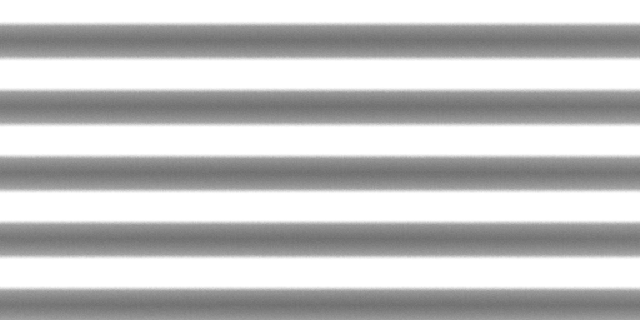
Write a Shadertoy shader that draws this pattern.

```glsl
// Soft horizontal grey bars repeated up a white canvas, the lowest one cut off.
// Each bar is a distance profile: a dark core, paler flanks and a blurred rim,
// with fine sine-hash grain and slightly lighter ends.

const float PERIOD = 0.2067;        // bar spacing, in canvas heights
const float FIRST_CENTRE = 0.0443;  // height of the lowest bar's axis
const float RIM_INNER = 0.0443;     // where the bar starts to fade
const float RIM_OUTER = 0.0638;     // where the bar has become white
const float FLANK = 0.0365;         // distance at which FLANK_LIFT is reached
const float FLANK_LIFT = 0.115;
const float FLANK_POWER = 1.4;
const float CORE_SHIFT = 0.002;     // the darkest line sits just above the axis
const float CORE_GREY = 0.452;
const float END_LIFT = 0.018;       // lightening toward the left and right ends
const float GRAIN = 0.022;
const float GRAIN_ROWS = 256.0;     // grain cells per canvas height
const float RIM_WOBBLE = 0.0008;    // grainy unevenness of the blurred rim

float hash(vec2 p) {
    return fract(sin(dot(p, vec2(127.1, 311.7))) * 43758.5453);
}

// Grey level inside a bar at signed height h from its axis
float bodyGrey(float h, float across) {
    float flank = pow(abs(h - CORE_SHIFT) / FLANK, FLANK_POWER);
    float side = 2.0 * across - 1.0;
    return CORE_GREY + FLANK_LIFT * flank + END_LIFT * side * side;
}

void mainImage(out vec4 fragColor, in vec2 fragCoord) {
    vec2 uv = fragCoord / iResolution.y;
    float across = fragCoord.x / iResolution.x;

    // Signed height from the nearest bar axis
    float h = (fract((uv.y - FIRST_CENTRE) / PERIOD + 0.5) - 0.5) * PERIOD;

    // Grain, centred on zero
    vec2 cell = floor(uv * GRAIN_ROWS);
    float grain = hash(cell) + hash(cell + 57.0) - 1.0;

    // Bar coverage and shading
    float ink = 1.0 - smoothstep(RIM_INNER, RIM_OUTER, abs(h) + RIM_WOBBLE * grain);
    float grey = bodyGrey(h, across) + GRAIN * grain;

    fragColor = vec4(vec3(mix(1.0, grey, ink)), 1.0);
}
```
